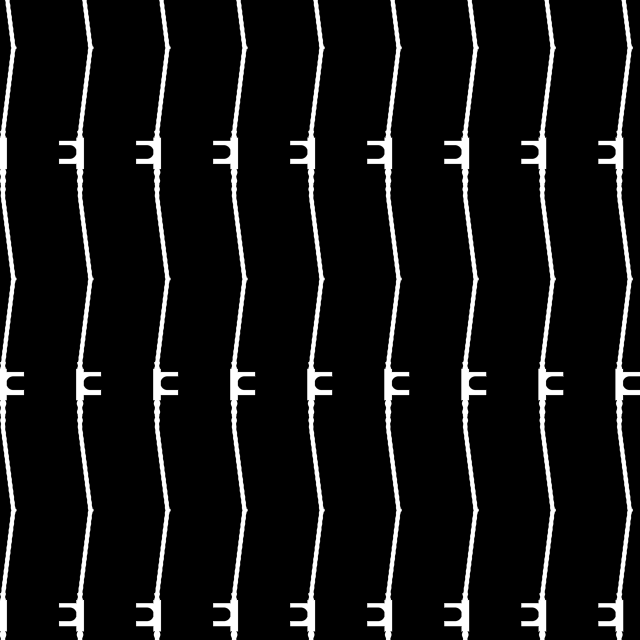
Write a Shadertoy shader that draws this pattern.

```glsl
// White bent rods in columns on black, joined by forked clamps that face left and right on alternate rows.

// The canvas is 768 units high; y runs downward inside a cell.
const vec2 PERIOD = vec2(92.45, 277.4);

float segment(vec2 p, vec2 a, vec2 b) {
    vec2 ab = b - a;
    return length(p - a - ab * clamp(dot(p - a, ab) / dot(ab, ab), 0.0, 1.0));
}

float box(vec2 p, vec2 lo, vec2 hi) {
    vec2 d = abs(p - 0.5 * (lo + hi)) - 0.5 * (hi - lo);
    return length(max(d, 0.0)) + min(max(d.x, d.y), 0.0);
}

// Rod from kink to kink, straight where it passes the clamp at the origin
float rod(vec2 p) {
    vec2 top = vec2(12.5, -126.8), bottom = top + vec2(0.0, PERIOD.y);
    vec2 upper = vec2(0.0, -25.0), lower = vec2(0.0, 52.0);
    float d = min(segment(p, top, upper), segment(p, lower, bottom));
    d = min(d, segment(p, upper, lower)) - 2.6 - 0.2 * sin(p.y * 0.9);

    // Pointed nub on each kink
    vec2 nub = vec2(1.4, 0.0);
    return min(d, min(length(p - top - nub), length(p - bottom - nub)) - 2.4);
}

// Uneven collars just above and below the clamp
float collars(vec2 p) {
    float above = box(p, vec2(-3.0, -27.0), vec2(3.0, -18.0)) - 0.4 * sin(p.y * 0.9);
    float taper = 3.5 - 0.03 * (p.y - 18.0);
    float below = max(abs(p.x) - taper - 0.6 * sin(p.y * 0.62), abs(p.y - 30.0) - 16.0);
    return min(above, below);
}

// Back plate with two prongs around a rounded slot, opening to the right
float clampFork(vec2 p) {
    float plate = box(p, vec2(-4.7, -19.0), vec2(4.5, 18.7));
    float prongs = box(p, vec2(0.0, -14.5), vec2(24.5, 11.8)) - 0.7;
    float slot = segment(p, vec2(12.3, -1.8), vec2(60.0, -1.8)) - 8.2;
    return min(plate, max(prongs, -slot));
}

void mainImage(out vec4 fragColor, in vec2 fragCoord) {
    float pixel = 768.0 / iResolution.y;
    vec2 p = vec2(fragCoord.x, iResolution.y - fragCoord.y) * pixel;

    // Cells run from kink to kink, with the clamp at their origin
    float row = floor((p.y - 57.4) / PERIOD.y);
    vec2 q = vec2(mod(p.x + 35.0, PERIOD.x) - 38.6,
                  mod(p.y - 57.4, PERIOD.y) - 126.8);
    float facing = mod(row, 2.0) < 0.5 ? -1.0 : 1.0;

    float d = min(rod(q), collars(q));
    d = min(d, clampFork(vec2(q.x * facing, q.y)));

    float ink = 1.0 - smoothstep(-0.7 * pixel, 0.7 * pixel, d);
    fragColor = vec4(vec3(ink), 1.0);
}
```
